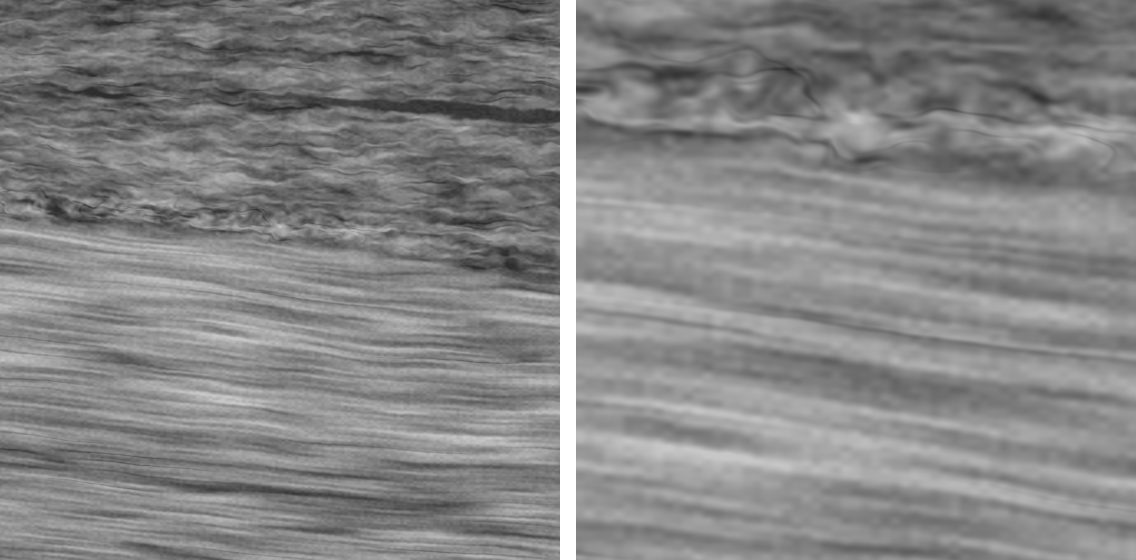
Left, the full canvas; right, a detail of the centre.
Reproduce this texture procedurally as a WebGL 2 fragment shader.

```glsl
#version 300 es
precision highp float;

uniform vec2 u_resolution;
out vec4 fragColor;

const float LIGHT_WOOD = 0.595;
const float DARK_WOOD = 0.435;
const float CRACK_TONE = 0.23;
const float FIBRE_CONTRAST = 1.0;
const float GRAIN_AMOUNT = 0.07;
const float FLAKE_AMOUNT = 0.16;
const float LOWER_SLOPE = 0.09;
const float UPPER_SLOPE = 0.04;
const float UPPER_FIBRE_SHORTENING = 2.6;
const vec2 KNOT_CENTRE = vec2(0.502, 0.585);
const vec2 KNOT_RADIUS = vec2(0.021, 0.014);

float hash(vec2 p) {
    return fract(sin(dot(p, vec2(127.1, 311.7))) * 43758.5453);
}

float noise(vec2 p) {
    vec2 cell = floor(p);
    vec2 f = fract(p);
    f = f * f * (3.0 - 2.0 * f);
    float low = mix(hash(cell), hash(cell + vec2(1.0, 0.0)), f.x);
    float high = mix(hash(cell + vec2(0.0, 1.0)), hash(cell + 1.0), f.x);
    return mix(low, high, f.y);
}

// One fibre row, shifted at random along its length.
float fibreRow(float x, float row) {
    x += 17.0 * hash(vec2(row, 4.7));
    float cell = floor(x);
    float f = smoothstep(0.0, 1.0, fract(x));
    return mix(hash(vec2(cell, row)), hash(vec2(cell + 1.0, row)), f);
}

float fibres(vec2 p) {
    float row = floor(p.y);
    float f = smoothstep(0.0, 1.0, fract(p.y));
    return mix(fibreRow(p.x, row), fibreRow(p.x, row + 1.0), f);
}

float band(float value, float centre, float width) {
    float d = (value - centre) / width;
    return exp(-d * d);
}

// Layered fibres from broad streaks to fine threads, centred on zero.
float fibreLayers(vec2 p) {
    float sum = 0.0;
    vec2 scale = vec2(1.6, 25.0);
    float weight = 0.10;
    for (int i = 0; i < 4; i++) {
        sum += weight * (fibres(p * scale + float(i) * 31.0) - 0.5);
        scale *= vec2(1.9, 1.95);
        weight *= i == 0 ? 1.75 : 1.08;
    }
    return sum;
}

// Thin dark splits where a stretched noise crosses its middle value.
float splits(vec2 p, vec2 scale) {
    float ridge = abs(fibres(p * scale + 71.0) - 0.5);
    float presence = smoothstep(0.45, 0.75, fibres(p * scale * vec2(1.3, 0.7) + 13.0));
    return presence * (1.0 - smoothstep(0.0, 0.17, ridge));
}

void main() {
    vec2 p = gl_FragCoord.xy / u_resolution;

    // Border between the weathered upper wood and the smooth lower wood.
    float border = 0.60 - 0.03 * p.x - 0.08 * p.x * p.x;
    float ragged = noise(p * vec2(14.0, 40.0)) - 0.5;
    float above = p.y - border + 0.014 * ragged;
    float upper = smoothstep(-0.012, 0.012, above);

    // Fibre coordinates: sloping, gently waved, rougher above the border.
    float slope = mix(LOWER_SLOPE, UPPER_SLOPE, smoothstep(0.45, 0.95, p.y));
    float wave = 0.028 * (noise(p * vec2(3.0, 5.0)) - 0.5)
               + 0.008 * (noise(p * vec2(9.0, 16.0) + 5.0) - 0.5);
    float rough = 0.009 * (noise(p * vec2(24.0, 45.0) + 9.0) - 0.5)
                + 0.006 * (noise(p * vec2(60.0, 90.0)) - 0.5);
    vec2 grain = vec2(p.x, p.y + slope * p.x + wave + rough * mix(0.18, 1.0, upper));
    vec2 shortGrain = grain * vec2(UPPER_FIBRE_SHORTENING, 1.0);

    // Broad tones.
    float lower = LIGHT_WOOD - 0.11 * band(grain.y, 0.205, 0.045)
                - 0.06 * (1.0 - smoothstep(0.10, 0.20, grain.y))
                - 0.04 * band(grain.y, 0.40, 0.025);
    float weathered = DARK_WOOD - 0.05 * band(grain.y, 0.845, 0.03)
                    + 0.035 * band(grain.y, 0.91, 0.03)
                    + 0.03 * band(grain.y, 0.76, 0.03)
                    - 0.05 * smoothstep(0.96, 1.03, grain.y);
    float tone = mix(lower, weathered, upper);
    tone += 0.06 * (noise(p * vec2(3.0, 9.0) + 40.0) - 0.5);
    tone += FIBRE_CONTRAST * mix(fibreLayers(grain), 0.95 * fibreLayers(shortGrain), upper);
    tone -= 0.10 * mix(splits(grain, vec2(3.0, 70.0)), splits(grain, vec2(9.0, 75.0)), upper);

    // Short broken flakes on the weathered wood.
    vec2 flake = vec2(p.x, grain.y);
    float flakes = 0.5 * noise(flake * vec2(36.0, 105.0) + 3.0)
                 + 0.5 * noise(flake * vec2(85.0, 190.0) + 8.0);
    tone += FLAKE_AMOUNT * upper * (flakes - 0.5);

    // Crumbled ridge along the border, with a shadow below it.
    float ridgeZone = band(above, 0.040, 0.028) * (1.0 - 0.8 * smoothstep(0.5, 0.85, p.x));
    vec2 lump = vec2(p.x, p.y + 0.12 * p.x) + 1.5 * rough;
    float crumbs = 0.55 * noise(lump * vec2(38.0, 95.0)) + 0.45 * noise(lump * vec2(95.0, 170.0));
    float veins = 1.0 - smoothstep(0.0, 0.16, abs(noise(lump * vec2(30.0, 80.0) + 21.0) - 0.5));
    tone += ridgeZone * (0.45 * (crumbs - 0.5) + 0.06 - 0.10 * veins);
    tone -= 0.09 * band(above, 0.008, 0.012) * smoothstep(0.02, 0.2, p.x);

    // Pale uneven knot with a faint dark rim.
    float knot = length((p - KNOT_CENTRE) / KNOT_RADIUS) + 1.3 * (crumbs - 0.5) + 0.8 * ragged;
    tone = mix(tone, 0.56 + 0.35 * (flakes - 0.5), 0.85 * (1.0 - smoothstep(0.55, 1.1, knot)));
    tone -= 0.06 * band(knot, 1.25, 0.25);

    // Long crack, opening towards the right.
    float crackOffset = p.y - (0.86 - 0.07 * p.x) + 0.008 * ragged + rough * 0.6;
    float crackWidth = 0.003 + 0.009 * smoothstep(0.4, 0.95, p.x);
    float crack = 1.0 - smoothstep(crackWidth - 0.003, crackWidth + 0.004, abs(crackOffset));
    crack *= smoothstep(0.25, 0.72, p.x);
    tone = mix(tone, CRACK_TONE + 0.04 * ragged, crack);
    tone += 0.14 * band(crackOffset, -crackWidth - 0.007, 0.004) * smoothstep(0.6, 0.8, p.x) * crumbs;

    // Fine surface grain.
    tone += GRAIN_AMOUNT * (noise(p * vec2(170.0, 230.0)) - 0.5);
    fragColor = vec4(vec3(clamp(tone, 0.18, 0.78)), 1.0);
}
```
